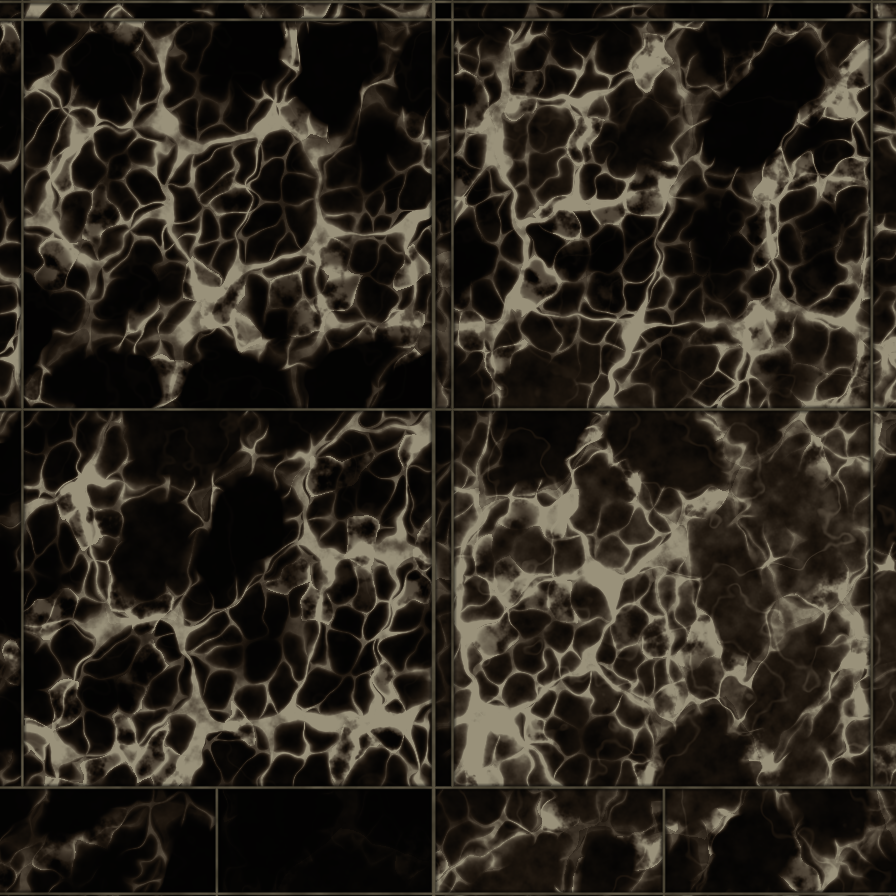
Reproduce this texture procedurally as a three.js fragment shader.

```glsl
// Dark brecciated marble slabs in a grid of wide tiles, narrow strips and a skirting row.
// Rounded Voronoi rocks and smaller chips are outlined by cream veins; each slab shifts
// the pattern, and the stone turns browner toward the lower right.
#define ROCKS vec2(9.0, 7.2)
#define CHIPS vec2(30.0, 24.0)
#define ROUNDING 13.0
#define VEIN_WIDTH 0.0032
#define GROUT_HALF 0.0014
#define SOFT 0.0011
#define BAND_TOP 0.121
#define BLACK vec3(0.010, 0.009, 0.008)
#define UMBER vec3(0.11, 0.08, 0.05)
#define TAUPE vec3(0.29, 0.25, 0.20)
#define CREAM vec3(0.60, 0.57, 0.48)

varying vec2 vUv;

float hash(vec2 p) {
  vec3 q = fract(p.xyx * vec3(0.1031, 0.1030, 0.0973));
  q += dot(q, q.yzx + 33.33);
  return fract((q.x + q.y) * q.z);
}

vec2 hash2(vec2 p) { return vec2(hash(p), hash(p + 41.7)); }

float noise(vec2 p) {
  vec2 i = floor(p), f = fract(p);
  f = f * f * (3.0 - 2.0 * f);
  return mix(mix(hash(i), hash(i + vec2(1, 0)), f.x),
             mix(hash(i + vec2(0, 1)), hash(i + vec2(1, 1)), f.x), f.y);
}

float fbm(vec2 p) {
  float sum = 0.0, amp = 0.533;
  for (int i = 0; i < 4; i++) {
    sum += amp * noise(p);
    p = mat2(1.6, 1.2, -1.2, 1.6) * p + 5.3;
    amp *= 0.5;
  }
  return sum;
}

// Voronoi cells with rounded corners: x = distance to the border, y = cell random
vec2 cells(vec2 p) {
  vec2 base = floor(p), f = fract(p), home = vec2(0), nearest = vec2(0);
  float best = 9.0, sum = 0.0;
  for (int j = -1; j <= 1; j++)
    for (int i = -1; i <= 1; i++) {
      vec2 g = vec2(i, j);
      vec2 r = g + 0.9 * hash2(base + g) - f;
      if (dot(r, r) < best) { best = dot(r, r); home = g; nearest = r; }
    }
  for (int j = -2; j <= 2; j++)
    for (int i = -2; i <= 2; i++) {
      vec2 g = home + vec2(i, j);
      vec2 r = g + 0.9 * hash2(base + g) - f;
      vec2 gap = r - nearest;
      if (dot(gap, gap) > 0.0001)
        sum += exp(-ROUNDING * dot(0.5 * (r + nearest), normalize(gap)));
    }
  return vec2(max(-log(sum) / ROUNDING, 0.0), hash(base + home + 5.0));
}

// Lightness of the stone: rock bodies, vein rims, crushed chips and pale pockets
float marble(vec2 p, float tone, float gain) {
  vec2 q = p + 0.05 * (vec2(fbm(p * 9.0), fbm(p * 9.0 + 31.0)) - 0.5);
  q += 0.012 * (vec2(noise(p * 55.0), noise(p * 55.0 + 17.0)) - 0.5);
  q.x -= 0.2 * q.y;
  vec2 rock = cells(q * ROCKS), chip = cells(q * CHIPS + 9.0);
  float rockDist = rock.x / ROCKS.x, chipDist = chip.x / CHIPS.x;
  float zone = smoothstep(0.36, 0.62, fbm(p * 5.0 + 3.0));
  float grain = fbm(p * 60.0);
  float crush = 1.0 - smoothstep(0.3, 1.0, rockDist / (0.012 + 0.042 * zone));
  float width = VEIN_WIDTH * (0.35 + noise(p * 30.0));
  float rim = exp(-rockDist / width) * mix(0.3, 1.0, zone);
  float cracks = exp(-chipDist / (0.65 * width)) * crush * (0.35 + 0.65 * noise(p * 18.0));
  float pocket = crush * smoothstep(0.7, 0.9, chip.y) * smoothstep(0.3, 0.65, grain);
  float hairline = smoothstep(0.025, 0.0, abs(fbm(p * 13.0 + 8.0) - 0.5));
  float veins = max(rim, cracks) * (0.45 + 0.8 * grain) + 0.5 * pocket + 0.1 * crush * grain;
  float browning = tone + 0.25 * smoothstep(0.75, 1.0, rock.y);
  float body = browning * (0.06 + 0.36 * grain) * mix(0.45, 1.15, smoothstep(0.05, 0.5, rock.y));
  return gain * veins + body + hairline * (0.03 + 0.12 * browning) * gain;
}

vec3 stoneColor(float v) {
  vec3 c = mix(BLACK, UMBER, smoothstep(0.0, 0.27, v));
  c = mix(c, TAUPE, smoothstep(0.2, 0.6, v));
  return mix(c, CREAM, smoothstep(0.5, 1.0, v));
}

void main() {
  vec2 uv = vUv;
  bool band = uv.y < BAND_TOP;

  // Joint positions: the skirting row has its own upright joints
  vec4 uprights = band ? vec4(0.242, 0.484, 0.741, 2.0) : vec4(0.025, 0.484, 0.505, 0.973);
  vec4 levels = vec4(0.0025, BAND_TOP, 0.543, 0.978);
  vec2 tile = vec2(dot(step(uprights, vec4(uv.x)), vec4(1)), dot(step(levels, vec4(uv.y)), vec4(1)));
  vec4 dx = abs(uv.x - uprights), dy = abs(uv.y - levels);
  float joint = min(min(min(dx.x, dx.y), min(dx.z, dx.w)), min(min(dy.x, dy.y), min(dy.z, dy.w)));
  joint = min(min(joint, abs(uv.y - 0.998)), abs(uv.x - 0.484) - 0.0006);

  // Slab character: browner to the lower right, quieter in strips and lower left
  float tone = uv.x > 0.505 ? mix(0.15, 0.95, smoothstep(0.72, 0.42, uv.y)) : 0.1;
  float gain = 1.0;
  if (band) {
    gain = uv.x < 0.242 ? 0.55 : (uv.x < 0.484 ? 0.12 : 0.85);
    if (uv.x > 0.484) tone = 0.8;
  } else if (tile.x == 2.0) gain = 0.45;

  vec2 p = uv + 13.0 * hash2(tile + 2.0);
  vec3 color = stoneColor(marble(p, tone, gain));

  // Shadowed slab rims and worn grout
  color *= mix(0.35, 1.0, smoothstep(0.0, 0.006, joint));
  vec3 grout = mix(vec3(0.20, 0.18, 0.13), vec3(0.43, 0.40, 0.32), fbm(uv * 45.0));
  color = mix(color, grout, 1.0 - smoothstep(GROUT_HALF - SOFT, GROUT_HALF + SOFT, joint));
  gl_FragColor = vec4(color, 1.0);
}
```
